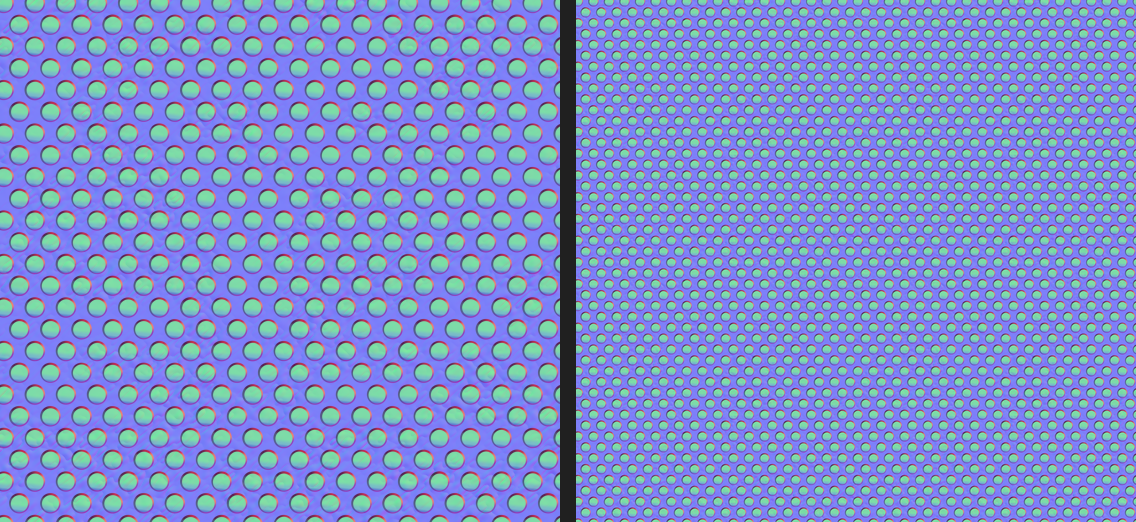
Left: one tile. Right: repeated 2 by 2.
Write a Shadertoy shader that draws this texture map.

```glsl
float hash(vec2 p) {
    vec3 q = fract(vec3(p.xyx) * 0.1031);
    q += dot(q, q.yzx + 33.33);
    return fract((q.x + q.y) * q.z);
}

// Value noise that wraps after the given whole number of cells
float noise(vec2 uv, vec2 cells) {
    vec2 p = uv * cells;
    vec2 i = floor(p), f = fract(p);
    f = f * f * (3.0 - 2.0 * f);
    vec2 a = mod(i, cells), b = mod(i + 1.0, cells);
    return mix(mix(hash(a), hash(vec2(b.x, a.y)), f.x),
               mix(hash(vec2(a.x, b.y)), hash(b), f.x), f.y);
}

// Fine diagonal scratches mixed with round grain
float relief(vec2 uv) {
    vec2 diagonal = vec2(uv.x + uv.y, uv.x - uv.y);
    float scratch = noise(diagonal, vec2(44.0, 86.0));
    float grain = noise(uv, vec2(84.0, 78.0));
    return 0.6 * abs(2.0 * scratch - 1.0) + 0.5 * grain;
}

// Wall of the hole, coloured by the direction it faces
vec3 wallColor(vec2 n) {
    vec3 upper = mix(vec3(0.33, 0.14, 0.32), vec3(0.76, 0.18, 0.32), smoothstep(-0.6, 0.35, n.x));
    upper = mix(upper, vec3(0.92, 0.50, 0.46), smoothstep(0.5, 0.95, n.x));
    vec3 lower = mix(vec3(0.36, 0.30, 0.66), vec3(0.58, 0.24, 0.73), smoothstep(-0.8, 0.0, n.x));
    vec3 wall = mix(lower, upper, smoothstep(-0.4, 0.25, n.y));
    float left = smoothstep(0.65, 0.95, -n.x);
    return mix(wall, vec3(0.32, 0.40, 0.54), 0.8 * left);
}

// Floor of the hole, turning blue toward its lower edge
vec3 floorColor(vec2 d) {
    float depth = -d.y - 0.12 * d.x;
    vec3 c = mix(vec3(0.49, 0.86, 0.66), vec3(0.47, 0.73, 0.79), smoothstep(0.0, 0.17, depth));
    return mix(c, vec3(0.36, 0.50, 0.83), smoothstep(0.17, 0.27, depth));
}

void mainImage(out vec4 fragColor, in vec2 fragCoord) {
    vec2 uv = fragCoord / iResolution.xy;

    // Staggered grid: 18 holes across, 24 rows
    vec2 grid = uv * vec2(18.0, 24.0);
    float row = floor(grid.y - 0.36);
    float x = grid.x - (mod(row, 2.0) < 0.5 ? 0.62 : 0.12) + 0.5;
    vec2 id = mod(vec2(floor(x), row), vec2(18.0, 24.0));
    vec2 d = vec2(fract(x) - 0.5, (grid.y - row - 0.86) * 0.7);
    vec2 jitter = vec2(hash(id + 3.1), hash(id + 17.7)) - 0.5;
    float r = length(d);
    vec2 n = d / max(r, 0.001);
    float soft = max(0.014, 13.0 / iResolution.x);

    // Slope of the surface grain, stronger in patches
    vec2 e = vec2(0.0015, 0.0);
    vec2 slope = vec2(relief(uv + e.xy) - relief(uv - e.xy),
                      relief(uv + e.yx) - relief(uv - e.yx));
    slope *= 0.06 + 0.24 * smoothstep(0.25, 0.8, noise(uv, vec2(14.0, 13.0)));

    // Sheet, wall and floor
    vec3 col = vec3(0.49, 0.50, 0.98);
    float hole = 1.0 - smoothstep(-soft, soft, r - 0.328 - 0.008 * jitter.x);
    col = mix(col, wallColor(n), hole);
    vec2 inner = d - vec2(0.004, -0.012) - 0.012 * jitter;
    float base = 1.0 - smoothstep(-soft, soft, length(inner) - 0.274);
    col = mix(col, floorColor(inner), base);

    col.rg -= slope * mix(1.0, 0.6, hole);
    col.b -= 0.3 * length(slope);
    fragColor = vec4(clamp(col, 0.0, 1.0), 1.0);
}
```
